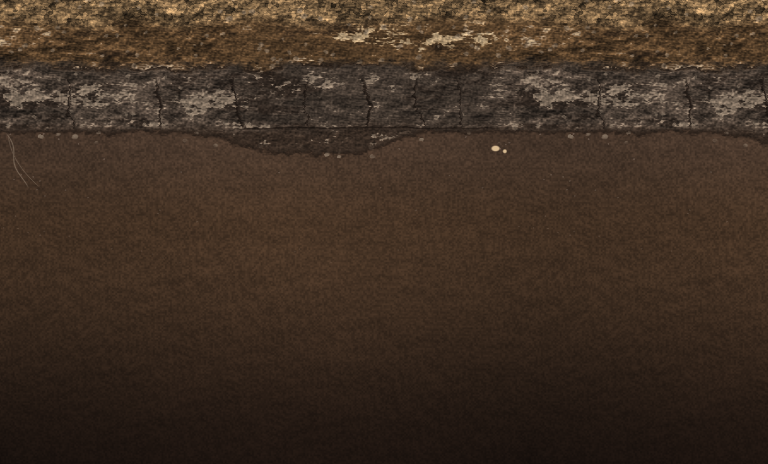
Write a WebGL 1 fragment shader that draws this texture.

```glsl
precision highp float;
uniform vec2 u_resolution;

// Layout, in canvas heights
const float TILE = 1.142;
const float GRAVEL_Y = 0.950;
const float ROCK_TOP = 0.855;
const float ROCK_FLOOR = 0.717;
const float LEDGE_DROP = 0.045;
const float RELIEF = 1.2;
const float GRAIN = 0.32;
// Materials
const vec3 SOIL_DEEP = vec3(0.112, 0.078, 0.060);
const vec3 SOIL_MID = vec3(0.270, 0.198, 0.142);
const vec3 SOIL_TOP = vec3(0.290, 0.222, 0.175);
const vec3 OCHRE = vec3(0.335, 0.250, 0.165);
const vec3 ROCK = vec3(0.305, 0.258, 0.220);
const vec3 GRAVEL = vec3(0.520, 0.415, 0.290);
const vec3 PALE_GREY = vec3(0.540, 0.475, 0.405);
const vec3 CREAM = vec3(0.700, 0.605, 0.470);
const vec3 SHADOW = vec3(0.110, 0.082, 0.065);

float hash(vec2 c) { return fract(sin(dot(c, vec2(127.1, 311.7))) * 43758.5); }

// Value noise that wraps every n cells horizontally
float noise(vec2 q, float n) {
  vec2 i = floor(q), f = fract(q);
  f = f * f * (3.0 - 2.0 * f);
  float l = mod(i.x, n), r = mod(i.x + 1.0, n);
  return mix(mix(hash(vec2(l, i.y)), hash(vec2(r, i.y)), f.x),
             mix(hash(vec2(l, i.y + 1.0)), hash(vec2(r, i.y + 1.0)), f.x), f.y);
}

// Layered noise centred on zero
float fbm(vec2 t, vec2 cells) {
  float sum = -0.5, amp = 0.26;
  for (int i = 0; i < 4; i++) {
    sum += amp * 1.1 * noise(t * cells, cells.x);
    cells *= 2.0;
    amp *= 0.8;
  }
  return sum + 0.08;
}

// Wrapping cellular noise: nearest distance and cell id
vec2 cellular(vec2 t, vec2 cells) {
  vec2 q = t * cells, base = floor(q), best = vec2(9.0, 0.0);
  for (int j = -1; j <= 1; j++) {
    for (int i = -1; i <= 1; i++) {
      vec2 c = base + vec2(float(i), float(j));
      vec2 key = vec2(mod(c.x, cells.x), c.y);
      float d = length(c + vec2(hash(key), hash(key + 57.3)) - q);
      if (d < best.x) best = vec2(d, hash(key + 19.7));
    }
  }
  return best;
}

float blob(vec2 p, vec2 centre, vec2 radius) {
  vec2 d = (p - centre) / radius;
  return exp(-dot(d, d));
}

float stroke(float d, float width, float blur) {
  return 1.0 - smoothstep(width - blur, width + blur, abs(d));
}

void main() {
  float px = 1.0 / u_resolution.y;
  vec2 p = gl_FragCoord.xy * px;
  vec2 t = vec2(fract(p.x / TILE), p.y), q = vec2(t.x * TILE, p.y);
  float broad = fbm(t, vec2(6.0, 10.0));
  float rough = fbm(t, vec2(34.0, 48.0));
  float lit = (rough - fbm(t + vec2(0.002, -0.004), vec2(34.0, 48.0))) * RELIEF;
  float strata = fbm(t + vec2(0.0, 0.03 * broad), vec2(5.0, 55.0));
  float grain = noise(t * vec2(310.0, 270.0), 310.0) - 0.5;
  vec2 stones = cellular(t + 0.006 * rough, vec2(120.0, 120.0));
  vec2 chips = cellular(t + 0.010 * rough, vec2(60.0, 60.0));

  // Soil: vertical fade, warm centre, fine grain
  vec3 soil = mix(SOIL_DEEP, SOIL_MID, smoothstep(-0.03, 0.50, p.y));
  soil = mix(soil, SOIL_TOP, smoothstep(0.5, 0.72, p.y));
  soil *= 0.99 + 0.06 * cos(6.2832 * (t.x - 0.56));
  soil *= 1.0 + GRAIN * grain + 0.28 * rough + 0.14 * strata + 0.15 * broad;
  soil += 0.10 * step(0.985, stones.y) * (1.0 - smoothstep(0.1, 0.3, stones.x)) * smoothstep(0.25, 0.72, p.y);

  // Bedded rock below, stained ochre above
  float ledge = smoothstep(0.40, 0.62, q.x) * (1.0 - smoothstep(0.76, 0.93, q.x));
  float edge = ROCK_FLOOR - LEDGE_DROP * ledge + 0.035 * rough;
  float bend = 0.06 * broad + 0.04 * rough;
  float slab = smoothstep(0.46, 0.56, q.x) * (1.0 - smoothstep(1.04, 1.13, q.x));
  float ochre = smoothstep(-0.012, 0.018, p.y + bend - ROCK_TOP);
  vec3 ground = mix(ROCK * (1.0 - 0.12 * slab), OCHRE, ochre);
  ground *= 1.0 + 1.2 * strata + (1.7 - 0.9 * slab) * rough;
  ground = mix(ground, SHADOW, 0.6 * smoothstep(0.02, 0.20, broad + 0.6 * strata - 0.3 * rough));
  ground = mix(ground, SOIL_TOP * 0.72, 0.75 * (1.0 - smoothstep(0.70, 0.745, p.y + bend)));

  // Pale crusts in a few places
  float crust = blob(q, vec2(0.205, 0.792), vec2(0.055, 0.034)) + blob(q, vec2(0.440, 0.777), vec2(0.080, 0.030))
    + 0.8 * blob(q, vec2(0.060, 0.795), vec2(0.075, 0.028)) + 0.45 * blob(q, vec2(0.70, 0.825), vec2(0.40, 0.018));
  ground = mix(ground, PALE_GREY, 0.7 * smoothstep(0.13, 0.23, rough + 0.5 * strata + 0.18 * crust));
  float cream = blob(q, vec2(0.787, 0.922), vec2(0.075, 0.024)) + blob(q, vec2(0.970, 0.912), vec2(0.105, 0.020));
  ground = mix(ground, CREAM, 0.8 * smoothstep(0.16, 0.28, rough + 0.4 * strata + 0.27 * cream - 0.03) * ochre);

  // Crumbled gravel and scattered chips
  float gravel = smoothstep(-0.02, 0.022, p.y + bend - GRAVEL_Y);
  vec3 crumbs = GRAVEL * (0.72 + 0.5 * stones.y - 0.25 * stones.x + 1.4 * rough + 0.5 * strata);
  ground = mix(ground, crumbs, gravel);
  float chip = step(0.82, chips.y) * (1.0 - smoothstep(0.15, 0.38, chips.x - 0.8 * rough));
  ground = mix(ground, PALE_GREY, 0.5 * chip * (1.0 - 0.85 * slab * (1.0 - ochre)));

  // Fractures and seams between beds
  float face = smoothstep(0.71, 0.735, p.y) * (1.0 - smoothstep(0.81, 0.855, p.y)), crack = 0.0;
  for (int i = 0; i < 7; i++) {
    float k = float(i);
    float x = 0.15 + 0.2 * k - 0.01 * k * k + 0.03 * rough + 0.005 * sin(p.y * 55.0 + k * 2.3) - 0.1 * (p.y - 0.78);
    crack = max(crack, stroke(q.x - x, 0.001 + 0.002 * hash(vec2(k, 4.0)), px) * face);
  }
  float seam = stroke(p.y + bend - ROCK_TOP, 0.004, 0.005) * smoothstep(-0.1, 0.08, rough);
  seam = max(seam, stroke(p.y - 0.724 + 0.2 * bend, 0.0015, px) * slab);
  ground = mix(ground, SHADOW, 0.8 * max(crack, seam)) * (1.0 + lit + 0.4 * grain);

  // Ragged underside, cast shadow, fallen chips
  vec3 color = mix(soil, ground, smoothstep(edge - 0.002 - px, edge + 0.002 + px, p.y));
  color = mix(color, SHADOW, 0.6 * stroke(p.y - edge + 0.001, 0.003, 0.005));
  color = mix(color, PALE_GREY, 0.8 * chip * exp(-pow((p.y - edge + 0.012) / 0.010, 2.0)));

  // Two bright stones and thin dry roots
  vec2 s = p - vec2(1.068, 0.680);
  float stone = min(length(s * vec2(0.75, 1.1)) - 0.0065, length(s - vec2(0.020, -0.006)) - 0.004);
  color = mix(color, CREAM * 1.2, 1.0 - smoothstep(-px, px, stone));
  float drop = (0.715 - p.y) / 0.125;
  float root = max(stroke(p.x - 0.012 - 0.045 * drop - 0.006 * sin(drop * 8.0), 0.001, px),
                   0.7 * stroke(p.x - 0.018 - 0.075 * drop * drop, 0.0008, px));
  color = mix(color, PALE_GREY, 0.7 * root * smoothstep(0.0, 0.08, drop) * (1.0 - smoothstep(0.85, 1.0, drop)));
  gl_FragColor = vec4(clamp(color, 0.0, 1.0), 1.0);
}
```
